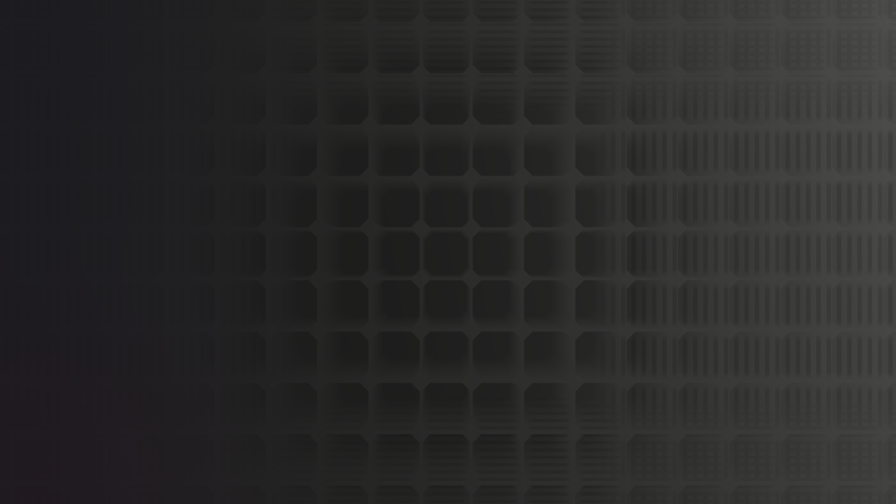
A Shadertoy shader for this background:

```glsl
// Dim wall of recessed octagonal cells in perspective, lit from the upper right.

const float CELL_SIZE = 0.1019;   // cell period, in canvas heights
const float FLOOR_DEPTH = 0.22;   // cell depth relative to the eye distance
const float TAU = 6.2831853;

// x: ray depth at one pair of parallel walls, y: distance inside those walls
vec2 wallHit(vec2 normal, float halfWidth, vec2 local, vec2 ray) {
    float a = dot(normal, local);
    float b = dot(normal, ray);
    float travel = (halfWidth - sign(b) * a) / max(abs(b), 1e-4);
    return vec2(travel, halfWidth - abs(a));
}

// Depth seen through an octagonal opening: 0 at the front, 1 on the floor
float cellDepth(vec2 local, vec2 ray, float blur) {
    vec2 hit = wallHit(vec2(1, 0), 0.485, local, ray);
    hit = min(hit, wallHit(vec2(0, 1), 0.485, local, ray));
    hit = min(hit, wallHit(vec2(1, 1), 0.80, local, ray));
    hit = min(hit, wallHit(vec2(1, -1), 0.80, local, ray));
    float opening = smoothstep(-blur, blur, hit.y);
    return opening * clamp(hit.x / FLOOR_DEPTH, 0.0, 1.0);
}

// Thin soft stripes, with a given number of them per cell
float stripes(float position, float count) {
    return smoothstep(-0.3, 0.7, sin(position * count * TAU));
}

// Soft band down the middle of a cell
float cellBand(float local) {
    return 1.0 - smoothstep(0.28, 0.46, abs(local));
}

// Broad light falling off toward the lower left
vec3 ambientLight(vec2 uv) {
    float level = 0.112 + 0.172 * pow(uv.x, 1.6);
    level *= 1.0 + 0.18 * (uv.y - 0.5) * smoothstep(0.1, 0.9, uv.x);
    vec3 violet = mix(vec3(1.12, 0.91, 1.14), vec3(1.0, 0.97, 1.12),
                      smoothstep(0.0, 0.6, uv.y));
    vec3 tint = mix(violet, vec3(1.0, 1.0, 0.985), smoothstep(0.0, 0.38, uv.x));
    return level * tint;
}

void mainImage(out vec4 fragColor, in vec2 fragCoord) {
    vec2 uv = fragCoord / iResolution.xy;
    vec2 vanishingPoint = vec2(0.498, 0.4965);
    float pixel = 1.0 / (iResolution.y * CELL_SIZE);
    vec2 ray = (fragCoord - vanishingPoint * iResolution.xy) * pixel;
    vec2 local = ray - floor(ray + 0.5);

    // Recessed cells, fading into the dark left side
    float depth = cellDepth(local, ray, pixel);
    float contrast = mix(0.03, 0.27, smoothstep(0.08, 0.46, uv.x));
    contrast *= mix(1.0, 0.45, smoothstep(2.5, 6.0, length(ray)));
    float shade = 1.0 - contrast * depth;

    // Ribs on the steep side walls
    vec2 steep = smoothstep(vec2(2.6, 2.5), vec2(3.6, 3.4), abs(ray));
    float upright = stripes(ray.x, 5.0) * cellBand(local.y) * steep.x;
    float level = stripes(ray.y, 7.0) * cellBand(local.x) * steep.y;
    float ribStrength = mix(0.03, 0.13, smoothstep(0.25, 0.75, uv.x));
    upright *= 1.0 - 0.5 * steep.y;
    level *= 1.0 - 0.6 * steep.x;
    shade *= 1.0 - ribStrength * max(upright, level);

    fragColor = vec4(ambientLight(uv) * shade, 1.0);
}
```
